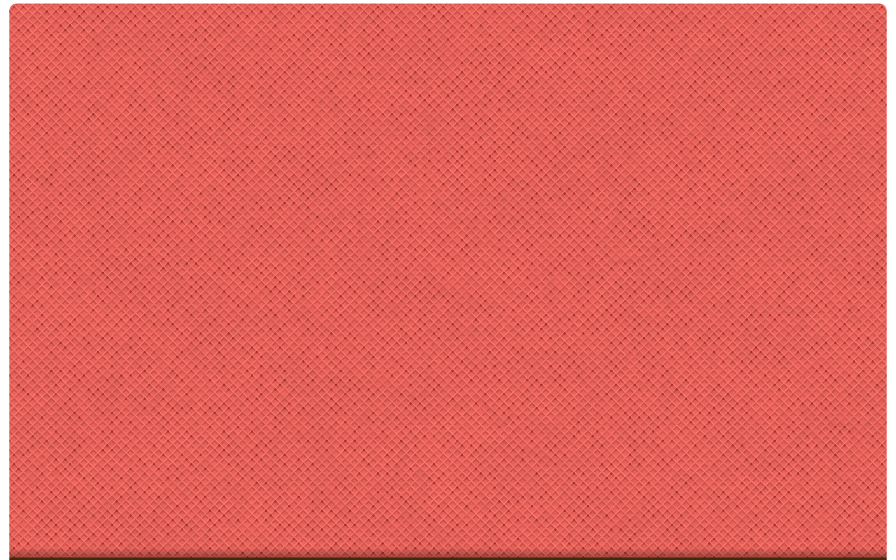
Reproduce this texture procedurally as a WebGL 1 fragment shader.

```glsl
precision highp float;
uniform vec2 u_resolution;

#define ROWS 60.0
#define RIDGE_HALF 0.10
#define GROOVE_HALF 0.13
#define GROOVE_OFFSET 0.77
#define SIDE_MARGIN 0.0167
#define TOP_MARGIN 0.0063
#define CORNER 0.013
#define BASE_LINE 0.0045
#define FILL vec3(0.90, 0.385, 0.355)
#define RIDGE vec3(0.95, 0.47, 0.44)
#define GROOVE vec3(0.81, 0.29, 0.255)
#define SPECK vec3(0.66, 0.19, 0.17)

float hash(vec2 p) {
  p = fract(p * vec2(0.1031, 0.1137));
  p += dot(p, p.yx + 33.33);
  return fract((p.x + p.y) * p.x * 7.31);
}

// Repeating stripe of unit period, softened by one pixel
vec2 stripe(vec2 t, float center, float halfWidth, float soft) {
  vec2 dist = abs(fract(t - center + 0.5) - 0.5);
  return 1.0 - smoothstep(halfWidth - soft, halfWidth + soft, dist);
}

// Broad unevenness from layered sines
float unevenness(vec2 p) {
  float sum = 0.0;
  float gain = 0.5;
  for (int i = 0; i < 4; i++) {
    sum += gain * sin(p.x + 1.7 * sin(p.y)) * sin(p.y + 1.3);
    p = mat2(0.8, 0.6, -0.6, 0.8) * p * 2.1 + 2.7;
    gain *= 0.6;
  }
  return sum;
}

vec3 weave(vec2 p, float pixel) {
  // Diagonal axes: each unit cell is one diamond
  vec2 q = p * ROWS;
  vec2 diagonal = vec2(q.x + q.y, q.y - q.x);
  vec2 cell = floor(diagonal);
  float soft = min(0.7 * pixel * ROWS, 0.3);
  float tone = hash(cell + 211.0);

  // Shadow under each raised thread, uneven from cell to cell
  vec2 groove = stripe(diagonal, GROOVE_OFFSET, GROOVE_HALF, soft);
  vec2 ridge = stripe(diagonal, 0.0, RIDGE_HALF, soft);
  vec2 wear = vec2(hash(cell + 137.0), hash(cell + 359.0));
  vec3 color = FILL;
  color = mix(color, GROOVE, max(groove.x * (0.5 + 0.5 * wear.x),
                                 groove.y * (0.5 + 0.5 * wear.y)));
  color = mix(color, RIDGE, max(ridge.x * (0.4 + 0.6 * wear.y),
                                ridge.y * (0.4 + 0.6 * wear.x)));

  // Dark pits where some shadows cross
  vec2 pit = fract(diagonal) - GROOVE_OFFSET;
  float pitMask = 1.0 - smoothstep(0.18 - soft, 0.18 + soft, length(pit));
  color = mix(color, SPECK, pitMask * smoothstep(0.45, 0.95, hash(cell + 83.0)));

  // Fine grain and broad wear
  float grain = hash(floor(q * 4.0) + 47.0) - 0.5;
  return color * (1.0 + 0.04 * (tone - 0.5) + 0.035 * grain
                  + 0.012 * unevenness(p * 14.0));
}

// Panel rounded at the top and square at the bottom
float panelDistance(vec2 p, float aspect) {
  vec2 halfSize = vec2(0.5 * aspect - SIDE_MARGIN, 1.0 - TOP_MARGIN);
  vec2 d = vec2(abs(p.x - 0.5 * aspect), p.y) - halfSize + CORNER;
  return length(max(d, 0.0)) + min(max(d.x, d.y), 0.0) - CORNER;
}

void main() {
  float pixel = 1.0 / u_resolution.y;
  vec2 p = gl_FragCoord.xy * pixel;
  float aspect = u_resolution.x * pixel;
  vec3 color = weave(p, pixel);

  // Bottom shading and dark edge
  color *= mix(0.72, 1.0, smoothstep(BASE_LINE, 0.024, p.y));
  float edge = 1.0 - smoothstep(BASE_LINE - 0.5 * pixel, BASE_LINE + 0.5 * pixel, p.y);
  color = mix(color, vec3(0.27, 0.16, 0.06), edge);

  // White surround
  float outside = smoothstep(-0.5 * pixel, 0.5 * pixel, panelDistance(p, aspect));
  gl_FragColor = vec4(mix(color, vec3(1.0), outside), 1.0);
}
```
